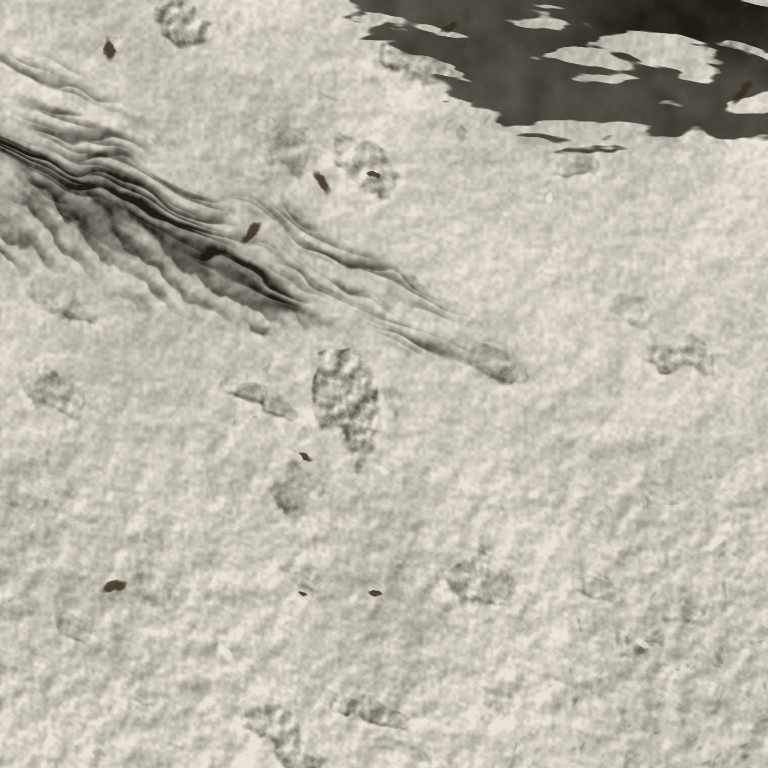
This texture is drawn by a three.js fragment shader. Its source:

```glsl
// Sunlit beach sand: a half-buried, streaked ridge tapers in from the left, and a
// leafy shadow falls at the upper right. Darkness is summed from embossed noise,
// scattered footprints and crumbled edges, then mapped from lit sand to umber.
varying vec2 vUv;
const vec3 LIT_SAND = vec3(0.855, 0.835, 0.785);
const vec3 UMBER = vec3(0.12, 0.11, 0.085);
const vec3 TWIG = vec3(0.22, 0.17, 0.11);
const vec3 SHELL = vec3(0.95, 0.94, 0.90);

float hash(vec2 p) {
  vec3 q = fract(p.xyx * vec3(0.1031, 0.1030, 0.0973));
  q += dot(q, q.yzx + 33.33);
  return fract((q.x + q.y) * q.z);
}
vec2 hash2(vec2 p) { return vec2(hash(p), hash(p + 57.3)); }

float noise(vec2 p) {
  vec2 i = floor(p), f = fract(p);
  f = f * f * (3.0 - 2.0 * f);
  return mix(mix(hash(i), hash(i + vec2(1, 0)), f.x),
             mix(hash(i + vec2(0, 1)), hash(i + vec2(1, 1)), f.x), f.y);
}
float fbm(vec2 p) {
  float sum = 0.0, amp = 0.53;
  for (int i = 0; i < 4; i++) {
    sum += amp * noise(p);
    p = mat2(1.6, 1.2, -1.2, 1.6) * p + 7.1;
    amp *= 0.5;
  }
  return sum;
}

// Difference of heights along the light gives sunny and shaded slopes.
float emboss(vec2 p, float scale, float reach) {
  return fbm((p + vec2(-0.6, 0.8) * reach) * scale) - fbm(p * scale);
}

// Small broken edges: only the steepest shaded slopes of warped sand.
float crumble(vec2 p, float scale) {
  vec2 warp = vec2(noise(p * scale * 1.7), noise(p * scale * 1.7 + 31.0)) * 0.5 / scale;
  return smoothstep(0.10, 0.26, emboss(p + warp, scale, 0.22 / scale));
}

// Asymmetric fold: a crisp dark crest that fades out to one side.
float fold(float x) {
  float f = fract(x);
  return smoothstep(0.0, 0.18, f) * (1.0 - smoothstep(0.2, 0.8, f));
}

// Hollow with wrinkled floor, dark lower rim and a sunny lip below it.
float footprint(vec2 q, vec2 size, vec2 p) {
  vec2 warp = vec2(fbm(p * 21.0), fbm(p * 21.0 + 40.0)) - 0.5;
  vec2 e = q / size + 2.0 * warp;
  float d = length(e);
  float inside = 1.0 - smoothstep(0.72, 1.0, d);
  float rim = smoothstep(0.35, 0.95, -e.y) * inside;
  float lip = smoothstep(0.9, 1.1, d) * (1.0 - smoothstep(1.1, 1.6, d)) * step(e.y, 0.0);
  return inside * (0.17 + 1.3 * emboss(p, 48.0, 0.008)) + 0.42 * rim - 0.07 * lip;
}

float scatteredFootprints(vec2 p, float cells) {
  float sum = 0.0;
  for (int k = 0; k < 9; k++) {
    vec2 id = floor(p * cells) + vec2(mod(float(k), 3.0), floor(float(k) / 3.0)) - 1.0;
    vec2 s = hash2(id + 83.0);
    vec2 q = p - (id + 0.2 + 0.6 * hash2(id + 11.0)) / cells;
    q.y += 0.35 * q.x;
    vec2 size = mix(vec2(0.16, 0.12), vec2(0.4, 0.28), s) / cells;
    sum += step(hash(id + 5.0), 0.5) * (0.35 + 0.6 * s.x) * footprint(q, size, p);
  }
  return sum;
}

// Coverage of small ragged flecks at random angles, one per chosen cell.
float flecks(vec2 p, float cells, float share, vec2 size, float seed) {
  vec2 id = floor(p * cells), r = hash2(id + seed);
  vec2 q = p - (id + 0.3 + 0.4 * r) / cells;
  float a = 2.4 * (r.y - 0.6);
  q = mat2(cos(a), -sin(a), sin(a), cos(a)) * q;
  q += 0.010 * (vec2(fbm(p * 75.0), fbm(p * 75.0 + 9.0)) - 0.5);
  float d = length(q / (size * (0.4 + r.x)));
  return step(hash(id + seed + 9.0), share) * (1.0 - smoothstep(0.6, 1.2, d));
}

// Returns streak darkness in x and coverage of the tapering ridge in y.
vec2 ridge(vec2 p) {
  float offset = p.y - 0.79 + 0.38 * p.x;
  float v = offset / mix(0.165, 0.022, clamp(p.x / 0.66, 0.0, 1.0));
  float cover = (1.0 - smoothstep(0.7, 1.15, abs(v + 0.5 * (fbm(p * 16.0) - 0.5))))
              * (1.0 - smoothstep(0.52, 0.72, p.x));
  float wiggle = noise(vec2(p.x * 12.0, offset * 16.0)) + 0.4 * noise(vec2(p.x * 31.0, offset * 40.0));
  float along = fold(offset * 36.0 + 1.9 * wiggle);
  along = max(along, 0.7 * fold(offset * 61.0 + p.x * 5.0 + 1.6 * wiggle));
  along *= smoothstep(0.2, 0.65, noise(vec2(p.x * 9.0, offset * 45.0 + 3.0)));
  float draped = fold(dot(p, vec2(0.8, 0.9)) * 27.0 + 1.6 * fbm(p * vec2(22.0, 16.0)));
  draped *= smoothstep(0.15, 0.7, noise(p * 13.0));
  float bandV = v - 0.1 + 4.6 * p.x * p.x + 0.4 * (wiggle - 0.65);
  float streaks = mix(draped * 0.42, along * 0.58, smoothstep(-0.25, 0.1, bandV));
  float band = exp(-bandV * bandV / mix(0.13, 0.03, smoothstep(0.0, 0.4, p.x)));
  band *= 1.0 - smoothstep(0.36, 0.5, p.x);
  return vec2(streaks + band * (0.34 + 0.3 * along + 0.3 * (fbm(p * 20.0) - 0.5)), cover);
}

// Ragged shadow edge with sunlit, nearly horizontal slits.
float leafShadow(vec2 p) {
  float edge = 0.96 - 0.13 * smoothstep(0.47, 0.72, p.x) + 0.02 * smoothstep(0.85, 1.0, p.x);
  float d = p.y - edge + 0.16 * (fbm(p * vec2(9.0, 30.0)) - 0.5);
  d = min(d, 0.4 * (p.x - 0.46) + 0.08 * (fbm(p * vec2(12.0, 40.0) + 5.0) - 0.5));
  float slit = smoothstep(0.61, 0.66, fbm(vec2(p.x * 9.0, p.y * 38.0 + p.x * 6.0)));
  return smoothstep(-0.004, 0.005, d) * (1.0 - 0.92 * slit);
}

void main() {
  vec2 p = vUv, streaked = ridge(p);
  float shadow = leafShadow(p), open = (1.0 - streaked.y) * (1.0 - shadow);
  // Bare sand: broad mottling, wind-blown relief and fine grain.
  float dark = 0.065 + 0.3 * (fbm(p * 6.0) - 0.5) + 0.03 * (1.0 - p.y);
  dark += mix(0.72, 0.4, smoothstep(0.2, 0.6, p.y)) * emboss(p, 42.0, 0.008);
  dark += 0.13 * (noise(p * 190.0) - 0.5);
  // Trodden hollows, light scuffs and the crumbled corner.
  dark += open * (scatteredFootprints(p, 7.0) + footprint(p - vec2(0.445, 0.48), vec2(0.045, 0.07), p));
  float corner = smoothstep(0.6, 1.1, p.x + 0.6 * (0.5 - p.y)) * smoothstep(0.52, 0.3, p.y);
  dark += open * 0.22 * crumble(p, 24.0) * smoothstep(0.45, 0.7, noise(p * 6.0 + 2.0));
  dark += corner * (0.5 * crumble(p + 0.3, 13.0) + 0.25 * crumble(p, 30.0));
  dark += streaked.x * streaked.y;
  float depth = 0.76 + 0.22 * smoothstep(0.65, 0.9, p.x) * smoothstep(0.88, 0.97, p.y);
  dark = mix(dark, depth + 0.2 * (fbm(p * 30.0) - 0.5), shadow);
  vec3 color = mix(LIT_SAND, UMBER, clamp(dark, -0.08, 1.0));
  // Twigs and shell chips.
  color = mix(color, TWIG, 0.85 * flecks(p, 11.0, 0.13, vec2(0.015, 0.006), 3.0));
  color = mix(color, SHELL, 0.7 * open * flecks(p, 9.0, 0.06, vec2(0.012, 0.006), 71.0));
  gl_FragColor = vec4(color, 1.0);
}
```
